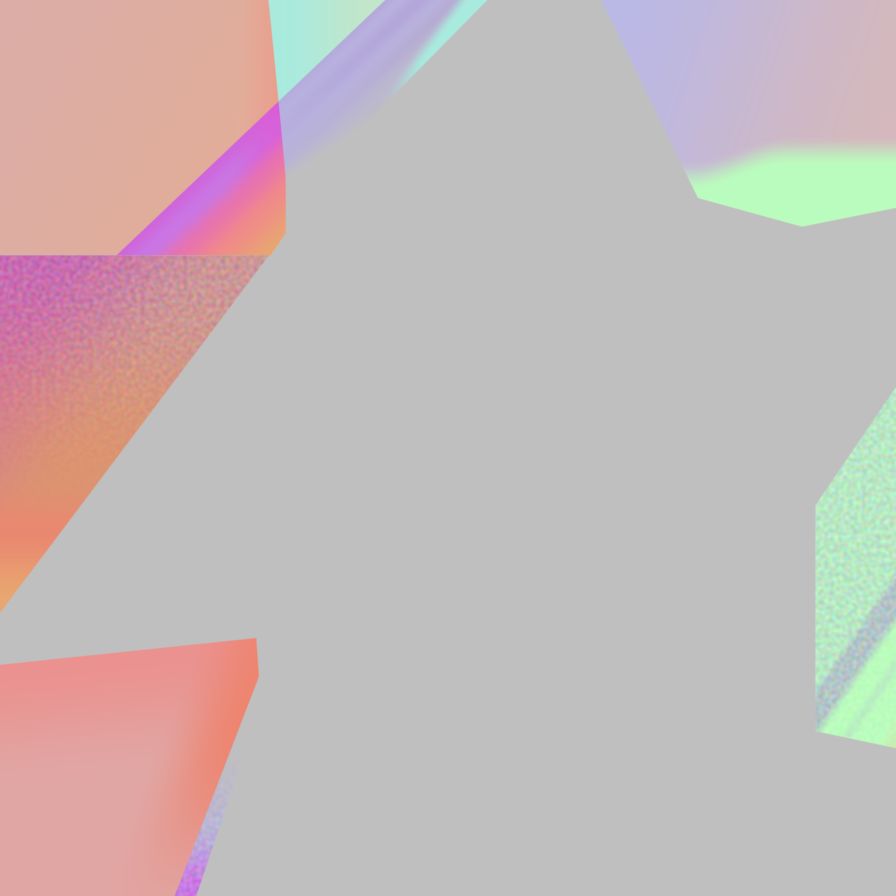
This background is drawn by a WebGL 1 fragment shader. Its source:

```glsl
precision highp float;
// Iridescent glass shards around the rim of a plain grey field.
// Each shard is an intersection of soft half-planes, filled with blended
// gradients, light beams and a fine grain made of gradient noise.

uniform vec2 u_resolution;

#define GREY vec3(0.75)
#define CORAL vec3(0.93, 0.52, 0.44)
#define AMBER vec3(0.91, 0.65, 0.44)
#define VIOLET vec3(0.79, 0.46, 0.89)
#define LAVENDER vec3(0.72, 0.69, 0.87)
#define MINT vec3(0.72, 0.91, 0.77)
#define LIME vec3(0.73, 0.99, 0.74)
#define AQUA vec3(0.66, 0.92, 0.87)
#define GRAIN_SCALE 190.0
#define GRAIN_AMOUNT 0.13
#define SEAM 0.715

vec2 p;      // position on the canvas, 0 to 1
float aa;    // edge softness
float beam;  // signed distance to the upper left beam
vec3 speck;  // coloured grain

float ramp(float a, float b, float x) {
  float t = clamp((x - a) / (b - a), 0.0, 1.0);
  return t * t * (3.0 - 2.0 * t);
}

float soft(float d) { return ramp(-aa, aa, d); }

// Signed distance to the line a-b, positive on its left.
float side(vec2 a, vec2 b) {
  vec2 d = normalize(b - a);
  return d.x * (p.y - a.y) - d.y * (p.x - a.x);
}

float cut(vec2 a, vec2 b) { return soft(side(a, b)); }

vec2 gradient(vec2 cell) {
  vec3 h = fract(cell.xyx * vec3(0.1031, 0.103, 0.0973));
  h += dot(h, h.yzx + 33.33);
  float angle = 6.2832 * fract((h.x + h.y) * h.z);
  return vec2(cos(angle), sin(angle));
}

float gradientNoise(vec2 q) {
  vec2 i = floor(q), f = fract(q), e = vec2(1, 0);
  vec2 u = f * f * (3.0 - 2.0 * f);
  float low = mix(dot(gradient(i), f), dot(gradient(i + e), f - e), u.x);
  float high = mix(dot(gradient(i + e.yx), f - e.yx),
                   dot(gradient(i + 1.0), f - 1.0), u.x);
  return mix(low, high, u.y);
}

// Beam leaving through the top edge, with an aqua glint and wedge.
vec3 topBeam(vec3 col) {
  vec2 knee = vec2(0.42, 0.874);
  float body = ramp(-0.012, 0.012, side(vec2(0.319, 0.808), knee))
             * cut(knee, vec2(0.544, 1));
  float streak = (0.5 + 0.5 * sin(beam * 210.0 + 0.8)) * ramp(0.8, 1.0, p.y);
  vec3 tint = mix(LAVENDER, vec3(0.7, 0.65, 0.85), streak);
  col = mix(col, tint, body * (1.0 - 0.65 * ramp(0.03, 0.09, -beam)));
  float glint = ramp(-0.008, 0.008, side(vec2(0.515, 1), knee));
  col = mix(col, AQUA, body * glint * ramp(0.87, 0.94, p.y));
  vec3 wedge = mix(AQUA, vec3(0.76, 0.9, 0.79), ramp(0.31, 0.42, p.x));
  return mix(col, wedge, soft(beam) * step(0.28, p.x));
}

// Upper left shard, split by the beam into salmon and a prism.
vec3 upperLeft(vec3 col) {
  vec2 a = vec2(0.319, 0.74), b = vec2(0.319, 0.811), c = vec2(0.311, 0.889);
  float mask = cut(vec2(0.302, SEAM), a) * cut(a, b) * cut(b, c)
             * cut(c, vec2(0.301, 1)) * soft(p.y - SEAM);
  vec3 face = mix(vec3(0.86, 0.68, 0.65), vec3(0.89, 0.68, 0.59),
                  ramp(0.0, 0.5, p.x + 0.6 * (1.0 - p.y)));
  face = mix(face, vec3(0.91, 0.63, 0.56), ramp(0.26, 0.31, p.x));
  float t = -beam;
  vec3 prism = mix(vec3(0.81, 0.4, 0.86), VIOLET, ramp(0.0, 0.022, t));
  prism = mix(prism, vec3(0.86, 0.36, 0.84), 0.8 * ramp(0.25, 0.31, p.x));
  prism = mix(prism, vec3(0.91, 0.45, 0.68), ramp(0.022, 0.05, t));
  prism = mix(prism, vec3(0.94, 0.54, 0.54), ramp(0.045, 0.078, t));
  prism = mix(prism, AMBER, ramp(0.07, 0.12, t));
  return mix(col, mix(face, prism, soft(t)), mask);
}

// Grainy magenta shard, warming towards its lower tip.
vec3 middleLeft(vec3 col) {
  float rim = side(vec2(0, 0.316), vec2(0.319, 0.74));
  vec3 tint = mix(vec3(0.83, 0.47, 0.58), vec3(0.78, 0.42, 0.7), ramp(0.54, 0.72, p.y));
  vec3 warm = mix(vec3(0.86, 0.58, 0.44), vec3(0.8, 0.59, 0.59), ramp(0.48, 0.69, p.y));
  tint = mix(tint, warm, ramp(0.19, 0.03, rim));
  tint = mix(tint, CORAL, 0.8 * ramp(0.47, 0.4, p.y));
  tint = mix(tint, AMBER, ramp(0.41, 0.33, p.y));
  float ray = ramp(0.01, 0.0, abs(beam)) * ramp(0.66, 0.71, p.y);
  tint = mix(tint, vec3(0.85, 0.48, 0.62), 0.6 * ray) + speck * ramp(0.4, 0.7, p.y);
  return mix(col, tint, soft(rim) * soft(SEAM - p.y));
}

// Lower left shard with a glowing right rim and a violet sliver.
vec3 lowerLeft(vec3 col) {
  vec2 knee = vec2(0.289, 0.245), peak = vec2(0.286, 0.288);
  float rim = side(vec2(0.195, 0), knee), roof = side(peak, vec2(0, 0.258));
  vec3 violet = mix(VIOLET, LAVENDER, ramp(0.0, 0.08, p.y)) + speck;
  float sliver = cut(vec2(0.219, 0), vec2(0.283, 0.19));
  col = mix(col, violet, sliver * ramp(0.18, 0.02, p.y));
  vec3 face = mix(vec3(0.92, 0.57, 0.56), vec3(0.88, 0.65, 0.64), ramp(0.0, 0.14, roof));
  face = mix(face, CORAL, ramp(0.085, 0.0, rim) * ramp(-0.05, 0.2, p.y));
  return mix(col, face, soft(rim) * cut(knee, peak) * soft(roof));
}

// Upper right shard: lavender to rose above a luminous base.
vec3 upperRight(vec3 col) {
  vec2 a = vec2(0.779, 0.779), b = vec2(0.895, 0.747);
  float mask = cut(vec2(0.671, 1), a) * cut(a, b) * cut(b, vec2(1, 0.768));
  vec3 face = mix(vec3(0.73, 0.72, 0.9), vec3(0.83, 0.72, 0.74),
                  ramp(0.68, 1.05, p.x + 0.35 * (1.0 - p.y)));
  float level = p.y + 0.028 * ramp(0.88, 0.77, p.x);
  return mix(col, mix(face, LIME, ramp(0.85, 0.814, level)), mask);
}

// Right shard: grainy mint crossed by slanted rays.
vec3 rightShard(vec3 col) {
  vec2 a = vec2(0.91, 0.436);
  float slope = side(vec2(1, 0.568), a), wall = soft(p.x - a.x);
  float mask = soft(slope) * wall * cut(vec2(0.91, 0.184), vec2(1, 0.165));
  float below = side(vec2(1, 0.359), vec2(0.91, 0.229));
  float lit = ramp(0.022, 0.036, below);
  vec3 face = mix(MINT, vec3(0.7, 0.77, 0.78), ramp(-0.004, 0.006, below));
  face = mix(face, LIME, lit);
  face = mix(face, MINT, 0.7 * ramp(0.01, 0.0, abs(below - 0.058)));
  face = mix(face, vec3(0.82, 0.9, 0.66), ramp(0.085, 0.12, below));
  return mix(col, face + speck * (1.0 - 0.7 * lit), mask);
}

void main() {
  p = gl_FragCoord.xy / u_resolution;
  aa = 1.0 / min(u_resolution.x, u_resolution.y);
  beam = side(vec2(0.13, SEAM), vec2(0.43, 1));
  vec2 q = p * GRAIN_SCALE;
  speck = GRAIN_AMOUNT * vec3(gradientNoise(q), gradientNoise(q + 37.3), gradientNoise(q + 71.7));
  vec3 col = upperLeft(topBeam(GREY));
  col = lowerLeft(middleLeft(col));
  gl_FragColor = vec4(rightShard(upperRight(col)), 1);
}
```
